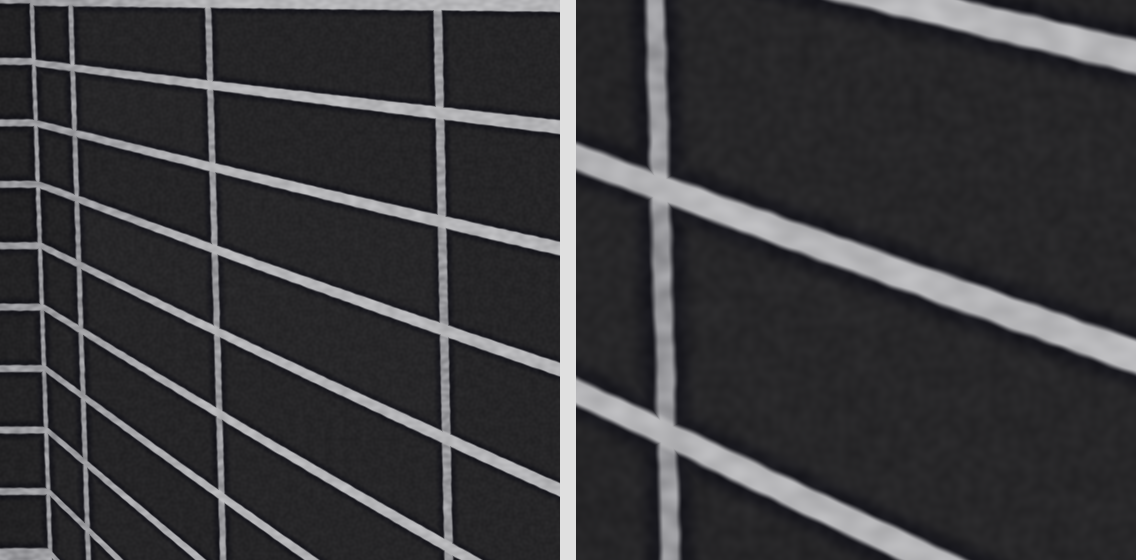
Left, the full canvas; right, a detail of the centre.
Reproduce this texture procedurally as a WebGL 2 fragment shader.

```glsl
#version 300 es
precision highp float;

uniform vec2 u_resolution;
out vec4 fragColor;

float hash(vec2 p) {
    p = fract(p * vec2(0.1031, 0.1137));
    p += dot(p, p.yx + 33.33);
    return fract((p.x + p.y) * p.x * 17.0);
}

vec2 gradientAt(vec2 cell) {
    float angle = 6.2832 * hash(cell);
    return vec2(cos(angle), sin(angle));
}

float gradientNoise(vec2 p) {
    vec2 i = floor(p), f = fract(p);
    vec2 w = f * f * f * (f * (f * 6.0 - 15.0) + 10.0);
    vec2 e = vec2(1.0, 0.0);
    float low = mix(dot(gradientAt(i), f), dot(gradientAt(i + e), f - e), w.x);
    float high = mix(dot(gradientAt(i + e.yx), f - e.yx), dot(gradientAt(i + 1.0), f - 1.0), w.x);
    return mix(low, high, w.y);
}

// Distance to the nearest whole number
float toJoint(float t) {
    return abs(fract(t + 0.5) - 0.5);
}

void main() {
    vec2 uv = gl_FragCoord.xy / u_resolution;
    vec2 p = vec2(uv.x, 1.0 - uv.y);
    float wobble = 0.0012 * gradientNoise(p * 70.0);

    // Inner corner where the two walls meet
    float corner = p.x - (0.0566 + 0.0335 * p.y);
    bool rightWall = corner > 0.0;

    // Rows: level on the left wall, fanning out along the right one
    float rowHeight = 0.1097;
    float row = p.y / rowHeight;
    float rowHalf = 0.0063;
    if (rightWall) {
        rowHeight = 0.1006 + 0.1251 * p.x - 0.0069 * p.x * p.x;
        row = p.y / rowHeight;
        row += 0.0026 * row * row - 0.04;
        rowHalf = 0.058 * rowHeight;
    }
    float rowEdge = toJoint(row) * rowHeight - rowHalf;

    // Columns: straighten the lean, then undo the foreshortening
    float x = (p.x - 0.0345 * p.y) / (1.0 - 0.0188 * p.y);
    float depth = x + 0.8513;
    float column = 4.98 * (1.0 - 0.977 / depth);
    float columnStep = depth * depth / (4.98 * 0.977);
    float columnEdge = toJoint(column) * columnStep - (0.0038 + 0.0052 * x);
    if (!rightWall) columnEdge = 1.0;
    columnEdge = min(columnEdge, abs(corner) - 0.0039);

    // Ledge at the foot of the left wall
    if (!rightWall) rowEdge = min(rowEdge, 0.979 - p.y);

    float edge = min(rowEdge, columnEdge) + wobble;

    // Tiles: dark rim, slight change of tone, fine speckle
    vec2 tileId = vec2(rightWall ? floor(column) + 3.0 : 0.0, floor(row) + 2.0);
    float speckle = 0.022 * gradientNoise(p * 150.0) + 0.018 * gradientNoise(p * 60.0 + 7.3);
    vec3 tile = mix(vec3(0.085, 0.085, 0.108), vec3(0.148, 0.146, 0.153),
                    smoothstep(0.001, 0.015, edge));
    tile *= mix(0.88, 1.0, smoothstep(0.0, 0.2, p.x));
    tile += speckle + 0.012 * (hash(tileId) - 0.5);

    // Grout: paler in the wide rows, mottled in the thin uprights
    float wideRow = smoothstep(0.003, -0.002, rowEdge) * smoothstep(0.0, 0.45, p.x);
    vec3 grout = mix(vec3(0.60, 0.60, 0.615), vec3(0.71, 0.71, 0.72), wideRow);
    grout += mix(0.14, 0.07, wideRow) * gradientNoise(p * vec2(60.0, 100.0) + 3.7);
    grout += 0.05 * gradientNoise(p * 25.0);

    float softness = max(0.0024, 0.8 / u_resolution.y);
    float groutMask = 1.0 - smoothstep(-softness, softness, edge);
    fragColor = vec4(mix(tile, grout, groutMask), 1.0);
}
```
